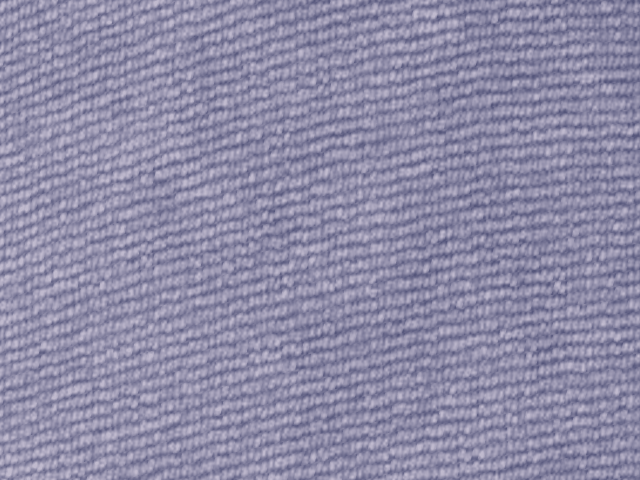
This texture is drawn by a Shadertoy shader. Its source:

```glsl
float hash(vec2 p) {
    vec3 q = fract(vec3(p.xyx) * 0.1031);
    q += dot(q, q.yzx + 33.33);
    return fract((q.x + q.y) * q.z);
}

float noise(vec2 p) {
    vec2 cell = floor(p), f = fract(p);
    f = f * f * (3.0 - 2.0 * f);
    return mix(mix(hash(cell), hash(cell + vec2(1, 0)), f.x),
               mix(hash(cell + vec2(0, 1)), hash(cell + vec2(1, 1)), f.x), f.y);
}

// Diagonal rib coordinate: steep at the upper left, nearly level at the upper right
float ribPhase(vec2 p) {
    float rise = p.x * (0.25 - 0.042 * p.x)
               + p.y * p.x * (0.18 - 0.11 * p.x);
    return 37.0 * (p.y - rise) + 0.3 * noise(p * vec2(6.0, 7.0));
}

float twillTone(vec2 p) {
    // Upright yarns, leaning a little within each rib
    float lean = 0.5 * (fract(ribPhase(p)) - 0.5);
    float yarn = p.x * 71.0 - lean + 0.5 * noise(p * 14.0);
    float column = floor(yarn);

    // Ribs climb in small uneven steps from yarn to yarn
    float stepX = (fract(yarn) - 0.5) / 71.0;
    float rib = ribPhase(p - vec2(0.6 * stepX, 0.0));
    rib += 0.34 * (noise(vec2(column, p.y * 22.0)) - 0.5);

    // Rounded stitches between broken grooves of varying depth
    float ridge = 1.0 - smoothstep(0.1, 0.5, abs(fract(rib) - 0.5));
    float strand = 0.5 - 0.5 * cos(6.2832 * fract(yarn));
    float depth = 0.3 + 0.3 * noise(p * vec2(24.0, 30.0) + 7.0);
    depth += 0.3 * noise(vec2(column + 90.0, p.y * 40.0));
    float tone = 0.58 + depth * (ridge - 0.6);
    tone += (0.2 + 0.1 * ridge) * (strand - 0.5);
    tone += 0.26 * ridge * (hash(vec2(column, floor(rib) + 60.0)) - 0.5);

    // Fibre grain, faint faded patches and broad light from the left
    tone += 0.5 * (noise(p * vec2(200.0, 170.0)) - 0.5);
    tone += 0.14 * (noise(p * vec2(9.0, 7.0) + 20.0) - 0.5);
    tone += 0.06 * (noise(p * 2.5 + 40.0) - 0.5);
    return tone + 0.1 * (0.6 - p.x) + 0.05 * (0.5 - p.y);
}

void mainImage(out vec4 fragColor, in vec2 fragCoord) {
    // Average nine samples for smooth edges
    float tone = 0.0;
    for (int i = 0; i < 9; i++) {
        vec2 offset = (vec2(i % 3, i / 3) - 1.0) / 3.0;
        tone += twillTone((fragCoord + offset) / iResolution.y) / 9.0;
    }
    vec3 shadowBlue = vec3(0.38, 0.38, 0.52);
    vec3 paleLilac = vec3(0.69, 0.67, 0.76);
    vec3 cloth = mix(shadowBlue, paleLilac, clamp(tone, -0.15, 1.2));
    fragColor = vec4(cloth, 1.0);
}
```
